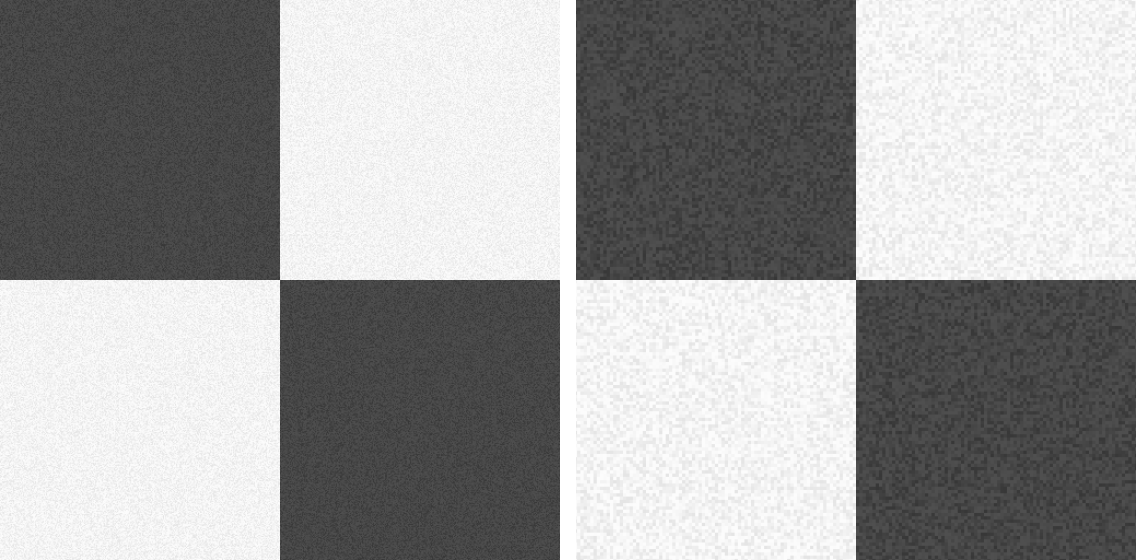
Left: the whole. Right: its middle third, enlarged.
Reproduce this pattern procedurally as a Shadertoy shader.

```glsl
const float TILES = 2.0;
const float GRAINS = 512.0;
const float LIGHT = 0.99;
const float DARK = 0.31;
const float GRAIN_DEPTH = 0.095;
const float GRAIN_BIAS = 1.65;

// Integer hash of a grain cell, from 0 to 1
float hashCell(vec2 cell) {
    uvec2 q = uvec2(ivec2(cell) + 1) * uvec2(1597u, 3571u);
    uint n = q.x ^ (q.y * 2741u);
    n = (n ^ (n >> 15)) * 73939u;
    n = (n ^ (n >> 13)) * 51787u;
    n ^= n >> 16;
    return float(n & 65535u) / 65535.0;
}

// Skewed towards zero, so that deep specks are rare
float speck(vec2 cell, float bias) {
    return pow(hashCell(cell), bias);
}

// Square grains, blended only across a pixel at their borders
float grain(vec2 p, vec2 pixel, float bias) {
    vec2 q = p - 0.5;
    vec2 cell = floor(q);
    vec2 t = clamp((fract(q) - 0.5) / pixel + 0.5, 0.0, 1.0);
    float low = mix(speck(cell, bias), speck(cell + vec2(1.0, 0.0), bias), t.x);
    float high = mix(speck(cell + vec2(0.0, 1.0), bias), speck(cell + 1.0, bias), t.x);
    return mix(low, high, t.y);
}

// Alternating +1 and -1 squares with smoothed edges
float checker(vec2 p, vec2 pixel) {
    vec2 side = 1.0 - 2.0 * mod(floor(p), 2.0);
    vec2 edgeDistance = 0.5 - abs(fract(p) - 0.5);
    vec2 wave = side * clamp(2.0 * edgeDistance / pixel, 0.0, 1.0);
    return wave.x * wave.y;
}

void mainImage(out vec4 fragColor, in vec2 fragCoord) {
    vec2 uv = fragCoord / iResolution.xy;
    vec2 pixel = 1.0 / iResolution.xy;

    // Light squares at lower left and upper right
    float lightness = 0.5 + 0.5 * checker(uv * TILES, pixel * TILES);
    float tone = mix(DARK, LIGHT, lightness);

    // Fine dark grain over both tones
    tone -= GRAIN_DEPTH * grain(uv * GRAINS, pixel * GRAINS, GRAIN_BIAS);
    fragColor = vec4(vec3(tone), 1.0);
}
```
